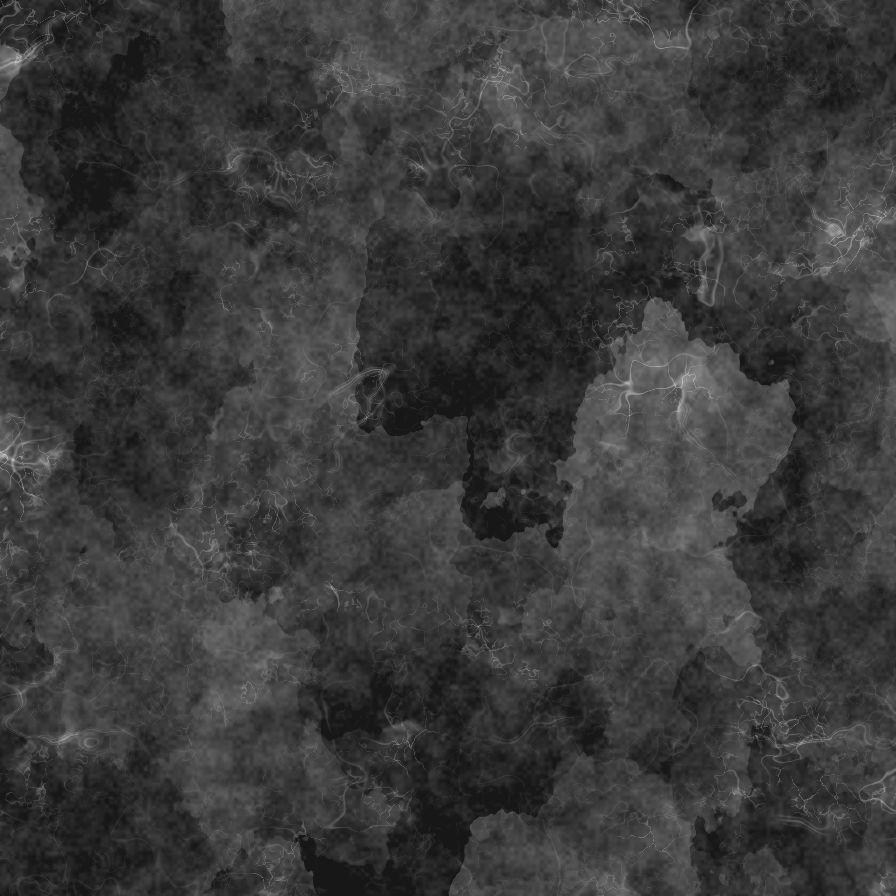
Reproduce this texture procedurally as a WebGL 2 fragment shader.

```glsl
#version 300 es
precision highp float;

uniform vec2 u_resolution;
out vec4 fragColor;

const float BASE_TONE = 0.212;
const float LARGE_PATCH = 0.125;    // contrast of the large slabs
const float SMALL_PATCH = 0.085;    // contrast of the small slabs
const float CLOUD = 0.16;           // slow drift of tone
const float MOTTLE = 0.17;          // soft blotches
const float GRAIN = 0.075;          // finest speckle
const float HAZE = 0.055;           // glow around vein clusters
const float HAIR = 0.17;            // brightness of thin veins
const float WISP = 0.30;            // brightness of streaked veins
const float PATCH_EDGE = 0.004;     // widths in canvas units
const float HAIR_WIDTH = 0.0022;
const float RAGGED = 1.5;           // roughness of slab outlines
const float FILAMENTS = 190.0;      // streak density inside wisps

vec2 hash2(vec2 p) {
    vec3 q = fract(p.xyx * vec3(0.1031, 0.1030, 0.0973));
    q += dot(q, q.yzx + 33.33);
    return fract((q.xx + q.yz) * q.zy);
}

float noise(vec2 p) {
    vec2 i = floor(p), f = fract(p);
    f = f * f * f * (f * (f * 6.0 - 15.0) + 10.0);
    float low = mix(hash2(i).x, hash2(i + vec2(1, 0)).x, f.x);
    float high = mix(hash2(i + vec2(0, 1)).x, hash2(i + vec2(1, 1)).x, f.x);
    return mix(low, high, f.y);
}

float fbm(vec2 p, int octaves) {
    float sum = 0.0, total = 0.0, amplitude = 1.0;
    for (int i = 0; i < octaves; i++) {
        sum += amplitude * noise(p);
        total += amplitude;
        amplitude *= 0.55;
        p = mat2(1.6, 1.2, -1.2, 1.6) * p + 17.3;
    }
    return sum / total;
}

vec2 warp(vec2 p, int octaves) {
    return vec2(fbm(p + 3.7, octaves), fbm(p + 71.9, octaves)) - 0.5;
}

// Nearest cell's tone, second cell's tone, distance to their border.
vec3 cells(vec2 p) {
    vec2 base = floor(p);
    vec2 nearest = vec2(9.0), tones = vec2(0.0);
    for (int y = -1; y <= 1; y++) {
        for (int x = -1; x <= 1; x++) {
            vec2 id = base + vec2(x, y);
            vec2 offset = p - id - hash2(id);
            vec2 trait = hash2(id + 43.0);
            float angle = 6.2832 * trait.y;
            float slope = dot(offset, vec2(cos(angle), sin(angle)));
            float tone = trait.x - 0.5 + 0.6 * slope;
            float d = length(offset);
            if (d < nearest.x) {
                nearest = vec2(d, nearest.x);
                tones = vec2(tone, tones.x);
            } else if (d < nearest.y) {
                nearest.y = d;
                tones.y = tone;
            }
        }
    }
    return vec3(tones, nearest.y - nearest.x);
}

// Sloped slabs with ragged outlines.
float patches(vec2 p, float scale) {
    vec2 q = p * scale * vec2(1.1, 0.9) + scale;
    vec3 c = cells(q + RAGGED * warp(q * 1.7, 6));
    float border = smoothstep(0.0, PATCH_EDGE * scale, c.z);
    return mix(c.y, c.x, 0.5 + 0.5 * border);
}

// Broken, branching hairs along warped cell borders.
float web(vec2 p, float scale) {
    vec2 q = p * scale + scale;
    float border = cells(q + 2.2 * warp(q * 0.8, 4)).z;
    float line = 1.0 - smoothstep(0.0, HAIR_WIDTH * scale, border);
    return line * smoothstep(0.45, 0.8, noise(q * 0.9 + 29.0));
}

// Single curling strands along the level line of a noise field.
float strand(vec2 p, float scale) {
    vec2 q = p * scale - scale;
    float level = abs(noise(q + 2.0 * warp(q * 0.7, 3)) - 0.5);
    float line = 1.0 - smoothstep(0.0, HAIR_WIDTH * scale, level);
    return line * smoothstep(0.45, 0.75, noise(q * 0.6 + 53.0));
}

// Sparse bands of parallel filaments.
float wisps(vec2 p) {
    vec2 q = p * vec2(6.0, 8.0) + 12.0;
    float level = noise(q + 1.8 * warp(q * 1.1, 4)) - 0.5;
    float band = 1.0 - smoothstep(0.0, 0.07, abs(level));
    float streak = 0.35 + 0.65 * pow(0.5 + 0.5 * cos(level * FILAMENTS), 2.0);
    return band * streak * smoothstep(0.58, 0.85, noise(p * 10.0 + 5.0));
}

void main() {
    vec2 p = gl_FragCoord.xy / u_resolution.y;

    // Slabs and stone body
    float tone = BASE_TONE;
    tone += LARGE_PATCH * patches(p, 4.0) + SMALL_PATCH * patches(p, 7.0);
    tone += CLOUD * (fbm(p * 3.0 + 8.0, 4) - 0.5);
    tone += MOTTLE * (fbm(p * 45.0, 3) - 0.5);
    tone += GRAIN * (noise(p * 210.0) - 0.5);

    // Veins, strongest inside hazy clusters
    float cluster = smoothstep(0.48, 0.76, fbm(p * 7.0 + 31.0, 5));
    float hairs = web(p, 24.0) + 0.8 * web(p, 47.0);
    hairs += strand(p, 19.0) + 0.7 * strand(p, 38.0);
    tone += HAZE * cluster + HAIR * hairs * (0.35 + 0.9 * cluster);
    tone += WISP * wisps(p) * (0.4 + 0.6 * cluster);

    fragColor = vec4(vec3(clamp(tone, 0.09, 0.75)), 1.0);
}
```
